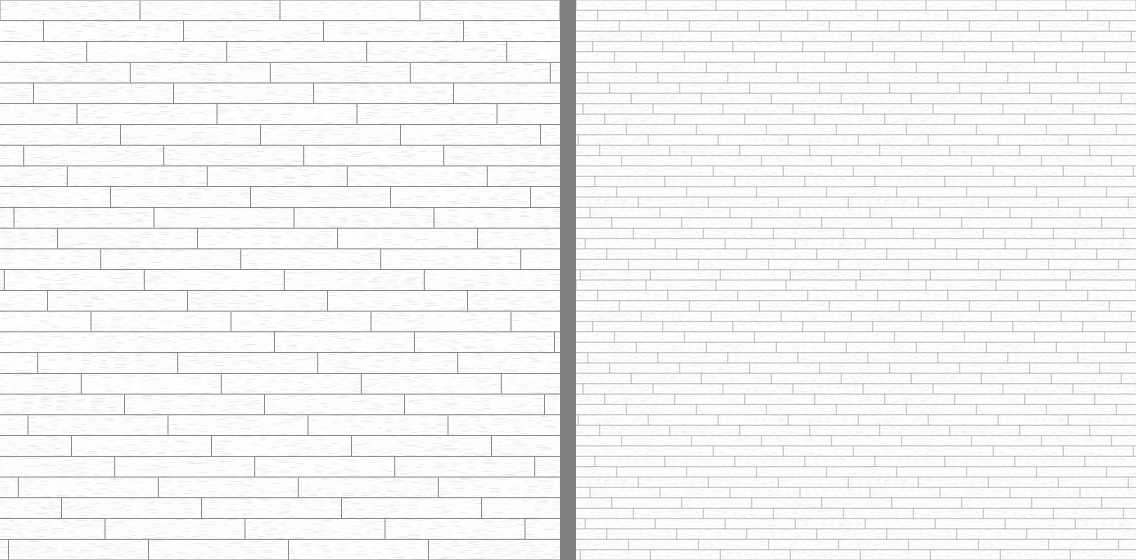
Left: one tile. Right: repeated 2 by 2.
Write a Shadertoy shader that draws this texture.

```glsl
// White plank flooring: long boards in staggered rows, split by thin dark joints.
// Each row slides by a fixed step; faint wood-grain streaks are scattered in
// lanes inside every board, seeded by wrapped board indices so the sheet tiles.

#define ROWS 27.0            // board rows down the canvas
#define BOARDS 4.0           // boards per row
#define STAGGER 0.31         // slide per row, in board lengths
#define JOINT_WIDTH 0.00115  // canvas units
#define JOINT_COLOR vec3(0.29)
#define BOARD_COLOR vec3(0.994)
#define TINT_RANGE 0.006     // tone difference between boards
#define GRAIN_LANES 12.0     // streak lanes per board
#define GRAIN_CELLS 8.0      // streaks along each lane
#define GRAIN_WIDTH 0.0011   // canvas units
#define GRAIN_DEPTH 0.13     // strongest streak darkening
#define OPEN_JOINT vec2(16.0, 0.0) // row and index of the one absent end joint

// Integer hash of a cell and a seed, 0 to 1
float hash(vec2 cell, float seed) {
    uvec3 v = uvec3(ivec3(cell, seed) + 64);
    uint h = v.x * 1597u ^ v.y * 51749u ^ v.z * 39119u;
    h = (h ^ (h >> 15)) * 73244475u;
    h = (h ^ (h >> 13)) * 73244475u;
    h ^= h >> 16;
    return float(h & 65535u) / 65535.0;
}

// Share of a pixel covered by a line of given width at distance d
float lineCover(float d, float width, float pixel) {
    float lo = max(d - 0.5 * pixel, -0.5 * width);
    float hi = min(d + 0.5 * pixel, 0.5 * width);
    return max(hi - lo, 0.0) / pixel;
}

// Darkening by short, slightly bowed streaks; p is 0 to 1 within the board
float grain(vec2 p, float boardId, float pixel) {
    float lanePos = p.y * GRAIN_LANES;
    float baseLane = floor(lanePos);
    float dark = 0.0;
    for (float k = -1.0; k <= 1.0; k++) {
        float lane = baseLane + k;
        if (lane < 0.0 || lane >= GRAIN_LANES) continue;
        float along = p.x * GRAIN_CELLS + hash(vec2(lane, boardId), 1.0);
        vec2 cell = vec2(floor(along), lane + boardId * GRAIN_LANES);
        float t = fract(along) - 0.5;
        float halfLength = mix(0.15, 0.48, hash(cell, 2.0));
        float ends = 1.0 - smoothstep(halfLength * 0.6, halfLength, abs(t));
        float bow = (hash(cell, 3.0) - 0.5) * (t + 2.0 * t * t);
        float center = lane + 0.5 + 0.6 * (hash(cell, 4.0) - 0.5) + 0.5 * bow;
        float d = (lanePos - center) / (GRAIN_LANES * ROWS);
        float strength = hash(cell, 5.0);
        dark += strength * strength * ends * lineCover(d, GRAIN_WIDTH, pixel);
    }
    return GRAIN_DEPTH * dark;
}

void mainImage(out vec4 fragColor, in vec2 fragCoord) {
    vec2 uv = fragCoord / iResolution.xy;
    vec2 pixel = 1.0 / iResolution.xy;

    // Row counted from the top, and position along its boards
    float down = (1.0 - uv.y) * ROWS;
    float row = floor(down);
    float along = uv.x * BOARDS - row * STAGGER;
    float board = mod(floor(along), BOARDS);
    float boardId = row * BOARDS + board;

    // Board surface
    vec3 color = BOARD_COLOR + TINT_RANGE * (hash(vec2(row, board), 6.0) - 0.5);
    color -= grain(vec2(fract(along), fract(down)), boardId, pixel.y);

    // Joints between rows and at board ends
    float rowDist = (down - round(down)) / ROWS;
    float joint = round(along);
    float endDist = (along - joint) / BOARDS;
    float rowLine = lineCover(rowDist, JOINT_WIDTH, pixel.y);
    float endLine = lineCover(endDist, JOINT_WIDTH, pixel.x);
    if (vec2(row, mod(joint, BOARDS)) == OPEN_JOINT) endLine = 0.0;

    color = mix(color, JOINT_COLOR, max(rowLine, endLine));
    fragColor = vec4(clamp(color, 0.0, 1.0), 1.0);
}
```
